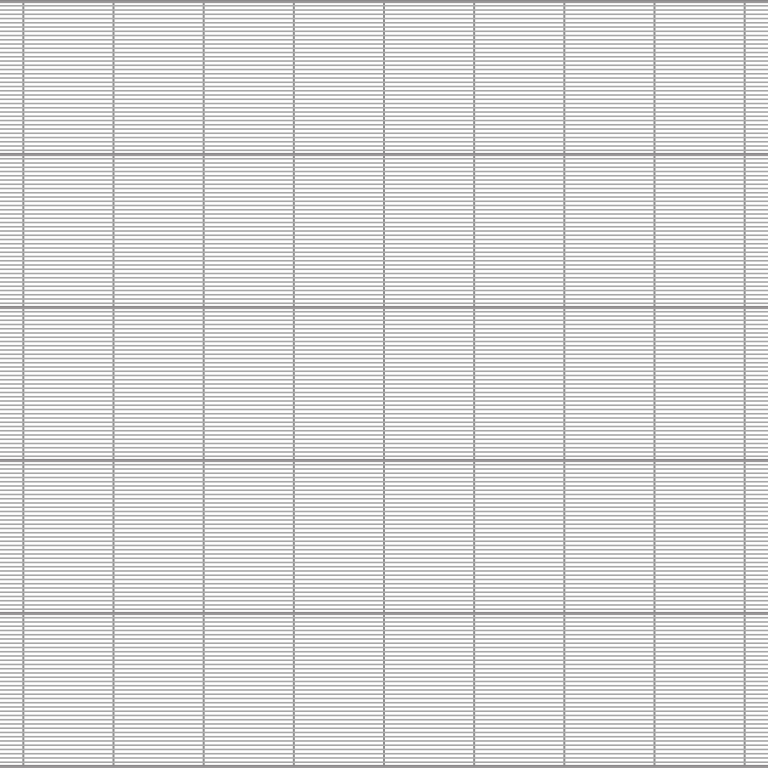
This pattern is drawn by a WebGL 2 fragment shader. Its source:

```glsl
#version 300 es
precision highp float;
// White slatted blind: fine grey gaps between level slats, divided by
// heavier rails and thin vertical cords. Every line is a periodic band
// whose exact overlap with the pixel gives its smooth edge.
uniform vec2 u_resolution;
out vec4 outColor;

// Signed distance to the nearest line of a periodic set centred on 0.5.
float nearestLine(float x, float period, float phase) {
    return (fract((x - 0.5) / period + phase + 0.5) - 0.5) * period;
}

// Share of a pixel covered by a band of the given width.
float bandCoverage(float offset, float width, float pixel) {
    float upper = min(offset + 0.5 * pixel, 0.5 * width);
    float lower = max(offset - 0.5 * pixel, -0.5 * width);
    return clamp((upper - lower) / pixel, 0.0, 1.0);
}

void main() {
    vec2 uv = gl_FragCoord.xy / u_resolution;
    vec2 pixel = 1.0 / u_resolution;

    // Five panels down, each with 36 slats; cords 8.5 to the width.
    float panelHeight = 0.1992;
    float slatPitch = panelHeight / 36.0;
    float railOffset = nearestLine(uv.y, panelHeight, 0.5);
    float cordOffset = nearestLine(uv.x, 0.1174, 0.0);
    float gapOffset = nearestLine(uv.y, slatPitch, 0.0);

    // Slats and the gaps between them.
    float gap = bandCoverage(gapOffset, 0.0021, pixel.y);
    vec3 color = mix(vec3(1.0), vec3(0.65), gap);

    // Cords, paler where they cross a gap, so they look dashed.
    float cord = bandCoverage(cordOffset, 0.0026, pixel.x);
    color = mix(color, vec3(mix(0.56, 0.69, gap)), cord);

    // Rails with a darker upper edge.
    float rail = bandCoverage(railOffset, 0.0042, pixel.y);
    float railEdge = bandCoverage(railOffset - 0.0011, 0.0016, pixel.y);
    color = mix(color, vec3(0.61, 0.60, 0.605), rail);
    color = mix(color, vec3(0.54, 0.53, 0.535), railEdge);

    outColor = vec4(color, 1.0);
}
```
